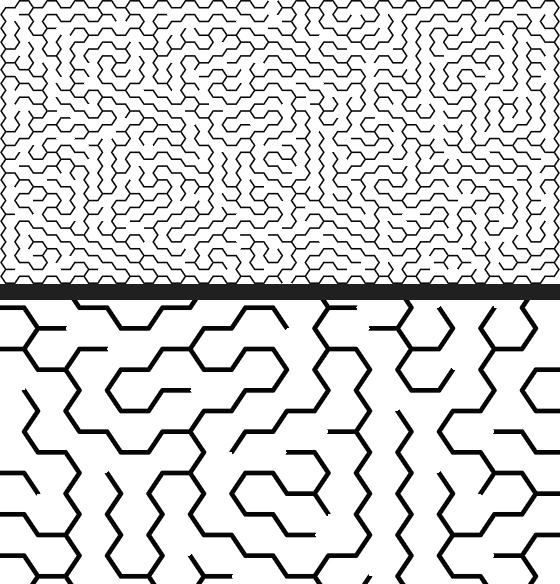
Top, the full canvas; bottom, a detail of the centre.
Write a WebGL 2 fragment shader that draws this pattern.

```glsl
#version 300 es
precision highp float;
// A black line maze of slightly squashed hexagonal cells on white.

uniform vec2 u_resolution;
out vec4 fragColor;

// Lengths are fractions of the canvas height.
const vec3 PAPER = vec3(1.0);
const vec3 INK = vec3(0.02);
const vec2 GRID = vec2(40.0, 20.0);      // columns, rows
const vec2 CELL = vec2(0.0487, 0.0485);  // column and row spacing
const float LINE_WIDTH = 0.0055;
const float FLOW_FREQUENCY = 0.75;       // bends of the corridors
const float JITTER = 0.7;                // randomness of the corridors
const float ROW_BIAS = 0.3;              // preference for level corridors
const vec2 GATES = vec2(20.0, 19.0);     // open columns: bottom, top

const vec2 HEX = vec2(0.8660254, 1.0);   // grid units to regular hexagons
const float HALF_SIDE = 0.2886751;

float hash(vec3 p) {
    p = fract(p * vec3(0.1031, 0.1137, 0.0973));
    p += dot(p, p.yzx + 33.33);
    return fract((p.x + p.y) * p.z);
}

vec2 direction(int side) {
    float angle = radians(30.0 + 60.0 * float(side));
    return vec2(cos(angle), sin(angle));
}

// Offset from a cell centre to its neighbour across a side.
vec2 stepAcross(int side) {
    return round(2.0 * direction(side) / HEX) * 0.5;
}

// Odd columns sit half a row higher.
bool inside(vec2 cell) {
    float row = cell.y - 0.5 * mod(cell.x, 2.0);
    return cell.x >= 0.0 && cell.x < GRID.x && row >= 0.0 && row < GRID.y;
}

vec2 nearestCell(vec2 p) {
    vec2 even = vec2(2.0 * round(p.x * 0.5), round(p.y));
    vec2 odd = vec2(2.0 * floor(p.x * 0.5) + 1.0, floor(p.y) + 0.5);
    return length((p - even) * HEX) < length((p - odd) * HEX) ? even : odd;
}

// Swirling direction along the contours of layered sines.
vec2 flow(vec2 p) {
    vec2 slope = vec2(0.001);
    for (int i = 0; i < 5; i++) {
        float n = float(i);
        float angle = 2.4 * n + 0.5;
        vec2 wave = FLOW_FREQUENCY * (1.0 + 0.17 * n) * vec2(cos(angle), sin(angle));
        slope += wave * cos(dot(wave, p) + 1.9 * n * n);
    }
    return normalize(vec2(-slope.y, slope.x));
}

// The side through which a cell opens to a neighbour.
int chosenSide(vec2 cell) {
    vec2 heading = flow(cell);
    float level = 1.0 - 2.0 * mod(cell.x, 2.0);
    float bestScore = -10.0;
    int best = 0;
    for (int side = 0; side < 6; side++) {
        vec2 move = stepAcross(side);
        if (!inside(cell + move)) continue;
        float score = dot(heading, direction(side))
            + ROW_BIAS * abs(move.x) * move.y * level
            + JITTER * hash(vec3(cell, float(side)) + 7.3);
        if (score > bestScore) {
            bestScore = score;
            best = side;
        }
    }
    return best;
}

bool hasWall(vec2 cell, int side) {
    vec2 other = cell + stepAcross(side);
    bool cellIn = inside(cell);
    bool otherIn = inside(other);
    if (cellIn && otherIn) {
        return chosenSide(cell) != side && chosenSide(other) != (side + 3) % 6;
    }
    float gate = cell.y + other.y > GRID.y ? GATES.y : GATES.x;
    bool isGate = cell.x == other.x && cell.x == gate;
    return cellIn != otherIn && !isGate;
}

float segmentDistance(vec2 p, vec2 middle, vec2 halfSpan) {
    vec2 d = p - middle;
    float t = clamp(dot(d, halfSpan) / dot(halfSpan, halfSpan), -1.0, 1.0);
    return length(d - t * halfSpan);
}

void main() {
    float pixel = 1.0 / u_resolution.y;
    vec2 p = (gl_FragCoord.xy - 0.5 * u_resolution) * pixel;
    vec2 gridPoint = p / CELL + 0.5 * GRID - vec2(0.5, 0.25);
    vec2 cell = nearestCell(gridPoint);
    vec2 local = (gridPoint - cell) * CELL;

    // Distance to the nearest standing wall of this cell
    float wallDistance = 1.0;
    for (int side = 0; side < 6; side++) {
        vec2 dir = direction(side);
        vec2 middle = 0.5 * dir / HEX * CELL;
        vec2 halfSpan = HALF_SIDE * vec2(-dir.y, dir.x) / HEX * CELL;
        float d = segmentDistance(local, middle, halfSpan);
        if (d > LINE_WIDTH + pixel || d > wallDistance) continue;
        if (hasWall(cell, side)) wallDistance = d;
    }

    float coverage = clamp(0.5 + (0.5 * LINE_WIDTH - wallDistance) / pixel, 0.0, 1.0);
    fragColor = vec4(mix(PAPER, INK, coverage), 1.0);
}
```
